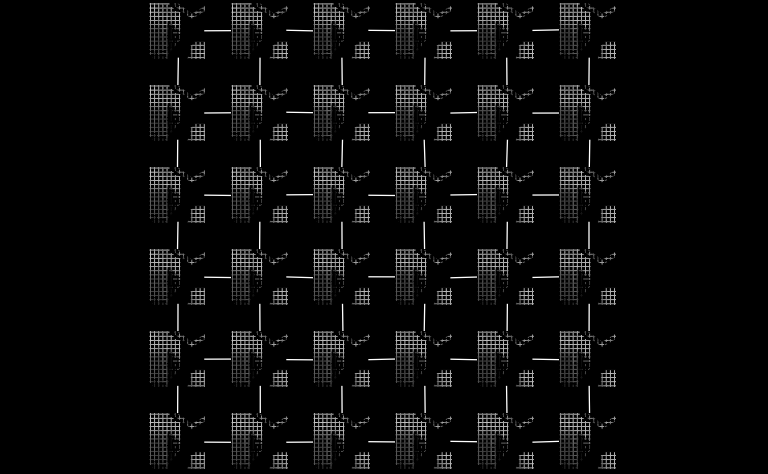
Give the GLSL for this pattern, as a WebGL 2 fragment shader.

```glsl
#version 300 es
precision highp float;
// A six by six array of identical worn wire-mesh tiles on black, joined by thin links.
// Each tile is a fine grid cut by a formula mask; hashed arm lengths at the grid
// nodes break the worn zones, and box-filtered lines keep the thin strokes smooth.

#define REPEATS 6.0       // tiles across and down
#define CELL 0.00872      // grid cell, in canvas heights
#define TILE 13.0         // cells along a tile side
#define PITCH 19.85       // cells from tile to tile
#define MARGIN 0.3        // room for the first grid line, in cells
#define MESH_WIDTH 0.2    // grid line width, in cells
#define MESH_LIGHT 0.92   // brightness of the cleanest mesh
#define LINK_WIDTH 0.31   // link width, in cells
#define LINK_TILT 0.28    // largest tilt of a link end, in cells
#define LINK_DRIFT 0.06   // shift of the links from tile to tile, in cells
#define ORIGIN vec2(-0.4926, 0.0083) // first tile: from centre, from top

uniform vec2 u_resolution;
out vec4 fragColor;

float hash(vec2 p) {
    vec3 q = fract(vec3(p.xyx) * 0.1031);
    q += dot(q, q.yzx + 33.33);
    return fract((q.x + q.y) * q.z);
}

// Share of a pixel covered by a stroke at distance d
float stroke(float d, float width, float px) {
    float lo = max(d - 0.5 * px, -0.5 * width);
    float hi = min(d + 0.5 * px, 0.5 * width);
    return max(hi - lo, 0.0) / px;
}

// Soft step: 1 where x is above the edge
float above(float edge, float x) {
    return smoothstep(edge - 0.2, edge + 0.2, x);
}

// x: brightness, y: wear of the mesh; p runs right and down from the tile corner
vec2 meshMask(vec2 p) {
    // Stepped top, straight flank, tapered foot
    float rightEdge = 4.6 + 1.0 * above(0.8, p.y) + 1.6 * above(1.75, p.y);
    rightEdge -= 3.0 * smoothstep(8.0, 13.0, p.y);
    float body = above(p.x, rightEdge) * above(-0.25, p.x);
    body *= above(p.y - p.x, 12.4);

    // Dark seam, broken flank and dim lower left
    float seam = smoothstep(0.9, 0.35, abs(p.x - 4.7)) * smoothstep(4.0, 5.5, p.y);
    float flank = smoothstep(4.2, 5.2, p.x) * smoothstep(4.5, 7.0, p.y);
    float corner = smoothstep(3.4, 2.4, p.x) * smoothstep(3.0, 7.0, p.y);
    float fade = mix(1.0, 0.72, smoothstep(2.0, 10.0, p.y));
    fade *= (1.0 - 0.75 * seam) * (1.0 - 0.32 * corner);
    float bodyWear = max(max(seam, flank), 0.9 * smoothstep(9.5, 13.0, p.y));

    // Sagging chain of broken crosses at the upper right
    float sag = p.x < 10.0 ? 0.75 * (p.x - 6.0) : 3.0 - 0.6 * (p.x - 10.0);
    float chain = smoothstep(0.85, 0.35, abs(p.y - sag)) * above(5.8, p.x);

    // Small clean block at the lower right
    float leftEdge = 9.75 + 0.9 * above(p.y, 9.8) - 0.7 * above(12.6, p.y);
    float block = above(leftEdge, p.x) * above(9.2, p.y);
    block *= mix(0.75, 1.0, smoothstep(9.5, 11.5, p.x));

    float light = max(body * fade, max(chain * 0.85, block));
    float wear = body > 0.1 ? bodyWear : 0.85 * chain * (1.0 - block);
    return vec2(light, wear);
}

// Grid lines drawn as arms reaching out from each node
float mesh(vec2 p, float px) {
    vec2 node = round(p);
    vec2 d = abs(p - node);
    vec2 mask = meshMask(p);
    vec2 random = vec2(hash(node + 3.0), hash(node + 41.0));
    vec2 reach = mix(vec2(0.8), 0.7 * random, mask.y);
    vec2 arm = 1.0 - smoothstep(reach - 0.12, reach + 0.12, d);
    float low = smoothstep(3.0, 9.0, p.y) * step(p.x, 8.0);
    float across = stroke(d.y, MESH_WIDTH, px) * arm.x * mix(1.0, 0.7, low);
    float down = stroke(d.x, MESH_WIDTH, px) * arm.y;
    float inside = step(-MARGIN, min(p.x, p.y)) * step(max(p.x, p.y), TILE + MARGIN);
    float worn = mix(0.85 + 0.15 * random.y, 0.3 + 0.7 * random.x, mask.y);
    return MESH_LIGHT * max(across, down) * mask.x * worn * inside;
}

// Link leaving a tile along the first axis, slightly tilted by its seed
float link(vec2 p, float middle, vec2 seed, float px) {
    float t = (p.x - TILE) / (PITCH - TILE);
    float start = hash(seed) - 0.5;
    float end = hash(seed + 17.0) - 0.5;
    float centre = middle + LINK_TILT * mix(start, end, t);
    float span = clamp((p.x - TILE) / px + 0.5, 0.0, 1.0);
    return stroke(abs(p.y - centre), LINK_WIDTH, px) * span;
}

void main() {
    // Canvas heights, right and down from the first tile, then cells
    vec2 uv = vec2(gl_FragCoord.x - 0.5 * u_resolution.x,
                   u_resolution.y - gl_FragCoord.y) / u_resolution.y;
    vec2 q = (uv - ORIGIN) / CELL;
    float px = 1.0 / (u_resolution.y * CELL);

    vec2 id = floor((q + MARGIN) / PITCH);
    vec2 p = q - id * PITCH;
    float light = 0.0;
    if (min(id.x, id.y) >= 0.0 && max(id.x, id.y) < REPEATS) {
        light = mesh(p, px);
        vec2 middle = vec2(6.6, 6.4) + LINK_DRIFT * id;
        if (id.x < REPEATS - 1.0) light = max(light, link(p, middle.y, id + 5.0, px));
        if (id.y < REPEATS - 1.0) light = max(light, link(p.yx, middle.x, id + 71.0, px));
    }
    fragColor = vec4(vec3(min(light, 1.0)), 1.0);
}
```
